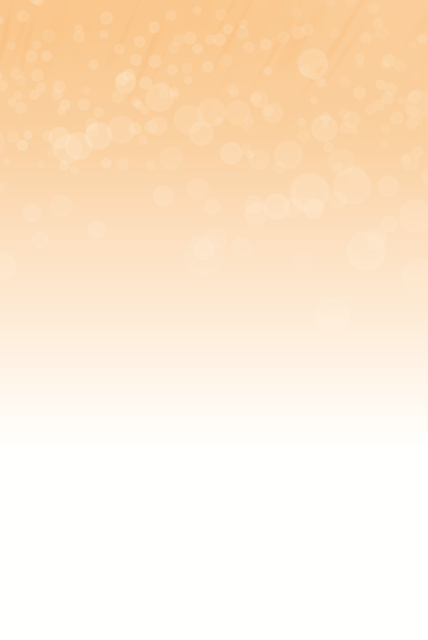
Reproduce this background procedurally as a WebGL 1 fragment shader.

```glsl
precision highp float;
// Warm peach backdrop fading to white, with pale bokeh discs and slanted streaks near the top.

uniform vec2 u_resolution;

// Gradient colours, from the top down
const vec3 APRICOT = vec3(0.98, 0.785, 0.56);
const vec3 PEACH = vec3(0.982, 0.82, 0.635);
const vec3 SAND = vec3(0.99, 0.865, 0.73);
const vec3 CREAM = vec3(0.992, 0.91, 0.815);
const vec3 IVORY = vec3(1.0, 0.955, 0.905);
const vec3 WHITE = vec3(1.0, 1.0, 0.995);

const vec3 DISC_COLOR = vec3(1.0, 0.965, 0.90);
const vec3 STREAK_COLOR = vec3(0.975, 0.735, 0.48);
const float DISC_OPACITY = 0.27;
const float STREAK_OPACITY = 0.45;
const float STREAK_LENGTH = 0.24;
const float STREAK_SLANT = 0.3;   // lean at the left side
const float STREAK_FAN = 0.6;     // extra lean towards the right

vec2 hash2(vec2 p) {
  vec3 q = fract(p.xyx * vec3(0.1031, 0.1030, 0.0973));
  q += dot(q, q.yzx + 33.33);
  return fract((q.xx + q.yz) * q.zy);
}

float cornerSlope(vec2 cell, vec2 offset) {
  return dot(hash2(cell + 71.0) * 2.0 - 1.0, offset);
}

// Gradient noise, about -0.7 to 0.7
float gradientNoise(vec2 p) {
  vec2 i = floor(p);
  vec2 f = p - i;
  vec2 w = f * f * f * (f * (f * 6.0 - 15.0) + 10.0);
  vec2 e = vec2(1.0, 0.0);
  float near = mix(cornerSlope(i, f), cornerSlope(i + e, f - e), w.x);
  float far = mix(cornerSlope(i + e.yx, f - e.yx), cornerSlope(i + 1.0, f - 1.0), w.x);
  return mix(near, far, w.y);
}

float ramp(float start, float end, float t) {
  return clamp((t - start) / (end - start), 0.0, 1.0);
}

vec3 backdrop(float depth) {
  vec3 c = mix(APRICOT, PEACH, ramp(0.04, 0.23, depth));
  c = mix(c, SAND, ramp(0.23, 0.345, depth));
  c = mix(c, CREAM, ramp(0.345, 0.465, depth));
  c = mix(c, IVORY, ramp(0.465, 0.575, depth));
  return mix(c, WHITE, ramp(0.575, 0.70, depth));
}

// Soft disc with a slightly brighter rim
float disc(float dist, float radius, float blur) {
  float body = 1.0 - smoothstep(radius - blur, radius + blur, dist);
  return body * (0.78 + 0.22 * smoothstep(0.55, 0.95, dist / radius));
}

// One jittered disc per cell; band = depths of fade in (x, y) and fade out (z, w)
float bokeh(vec2 p, float cellSize, float radius, vec4 band, float density, float seed) {
  vec2 home = floor(p / cellSize);
  float clear = 1.0;
  for (int j = -1; j <= 1; j++) {
    for (int i = -1; i <= 1; i++) {
      vec2 cell = home + vec2(float(i), float(j));
      vec2 key = cell + seed + 40.0;
      vec2 center = (cell + hash2(key)) * cellSize;
      vec2 pick = hash2(key + 113.0);
      float cluster = 0.7 + 1.1 * gradientNoise(center * 9.0 + seed);
      float presence = smoothstep(band.x, band.y, center.y)
        * (1.0 - smoothstep(band.z, band.w, center.y));
      float shown = step(pick.x, density * cluster * presence);
      float r = radius * mix(0.65, 1.2, pick.y);
      float strength = mix(0.45, 1.0, hash2(key + 57.0).x);
      float blur = 0.8 / u_resolution.y + 0.04 * r;
      float cover = disc(length(p - center), r, blur);
      clear *= 1.0 - DISC_OPACITY * shown * strength * cover;
    }
  }
  return 1.0 - clear;
}

// Fine strokes fanning down and to the left
float streaks(vec2 p) {
  float d = min(p.y, 0.5);
  float lane = (p.x + STREAK_SLANT * d) / (1.0 - STREAK_FAN * d);
  float fine = gradientNoise(vec2(lane * 75.0, d * 7.0));
  float broad = gradientNoise(vec2(lane * 24.0, d * 4.0 + 19.0));
  float strokes = smoothstep(0.08, 0.5, fine) + 0.6 * smoothstep(0.0, 0.5, broad);
  return strokes * (1.0 - smoothstep(0.03, STREAK_LENGTH, d));
}

void main() {
  // Height units, with y running down from the top
  vec2 p = vec2(gl_FragCoord.x, u_resolution.y - gl_FragCoord.y) / u_resolution.y;
  float across = gl_FragCoord.x / u_resolution.x;

  // Base gradient, paler towards the upper right
  vec3 color = backdrop(p.y);
  float upper = 1.0 - smoothstep(0.0, 0.3, p.y);
  color = mix(color, PEACH, 0.6 * upper * smoothstep(0.4, 1.0, across));

  // Streaks
  float streakFade = mix(1.0, 0.6, across);
  color = mix(color, STREAK_COLOR, STREAK_OPACITY * streakFade * streaks(p));

  // Discs grow larger and sparser with depth
  float side = mix(1.0, 0.65, across);
  color = mix(color, DISC_COLOR, side * bokeh(p, 0.024, 0.0085, vec4(-0.04, 0.08, 0.18, 0.31), 0.75, 3.0));
  color = mix(color, DISC_COLOR, side * bokeh(p, 0.054, 0.019, vec4(0.10, 0.21, 0.36, 0.49), 0.85, 17.0));
  color = mix(color, DISC_COLOR, side * bokeh(p, 0.100, 0.029, vec4(0.02, 0.22, 0.42, 0.64), 0.65, 29.0));

  gl_FragColor = vec4(color, 1.0);
}
```
